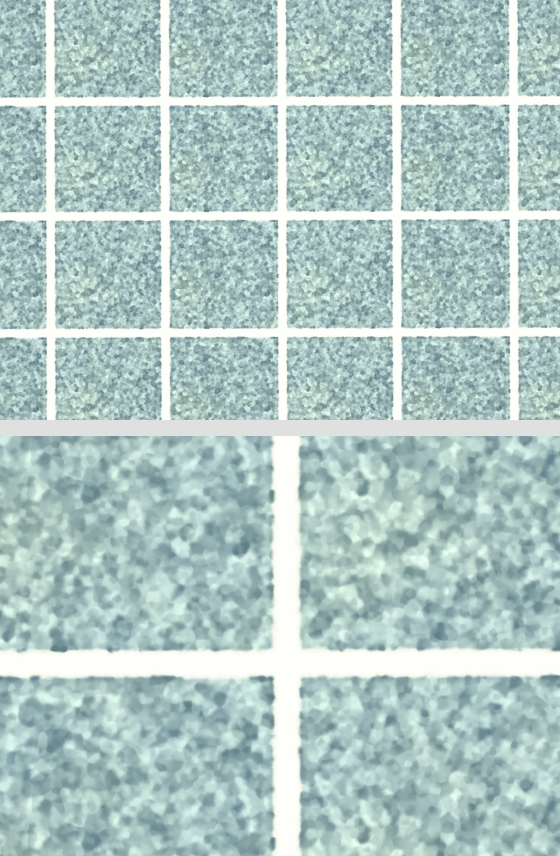
Top: the whole. Bottom: its middle third, enlarged.
This pattern is drawn by a WebGL 2 fragment shader. Its source:

```glsl
#version 300 es
precision highp float;
// Square grid of speckled blue-green stone tiles with wide off-white joints.
// Each tile is a rounded-box distance; its speckle is smooth cellular noise
// at two scales, seeded so that the mottling repeats every second column.

#define PITCH 0.2757          // tile spacing, in canvas heights
#define JOINT 0.079           // joint width, in tile spacings
#define CORNER 0.012          // corner radius
#define TILT 0.0026           // slight rotation of the grid
#define UNEVEN 0.0047         // alternating wide and narrow tiles
#define RAGGED 0.014          // roughness of tile edges
#define GRAIN 32.0            // speckles across one tile
#define CONTRAST 1.05
#define ORIGIN vec2(0.0039, -0.0152)

uniform vec2 u_resolution;
out vec4 outColor;

const float PI = 3.14159;
const vec3 DARK_STONE = vec3(0.37, 0.49, 0.525);
const vec3 PALE_STONE = vec3(0.90, 1.00, 0.955);
const vec3 JOINT_COLOR = vec3(0.995, 1.0, 0.985);
const vec3 JOINT_SHADE = vec3(0.96, 0.97, 0.92);

vec3 hash3(vec2 p) {
    vec3 h = fract(p.xyx * vec3(0.1031, 0.1030, 0.0973));
    h += dot(h, h.yxz + 33.33);
    return fract((h.xxy + h.yzz) * h.zyx);
}

// Random cell values blended by distance to their scattered centres
float cellular(vec2 p) {
    vec2 cell = floor(p);
    float total = 0.0, weight = 0.0;
    for (int y = -1; y <= 1; y++) {
        for (int x = -1; x <= 1; x++) {
            vec2 c = cell + vec2(x, y);
            vec3 r = hash3(c + 200.0);
            vec2 d = c + r.xy - p;
            float w = exp(-6.0 * dot(d, d));
            total += w * r.z;
            weight += w;
        }
    }
    return total / weight;
}

float roundedBox(vec2 p, float halfSize, float radius) {
    vec2 d = abs(p) - halfSize + radius;
    return length(max(d, 0.0)) + min(max(d.x, d.y), 0.0) - radius;
}

void main() {
    // Grid coordinates
    vec2 p = (gl_FragCoord.xy - 0.5 * u_resolution) / u_resolution.y;
    p += TILT * vec2(p.y, -p.x);
    vec2 grid = (p - ORIGIN) / PITCH;
    grid -= UNEVEN * cos(PI * grid);
    vec2 local = fract(grid) - 0.5;
    float column = mod(floor(grid.x), 2.0);

    // Speckle
    vec2 seed = vec2(column * 3.7, column * 1.9);
    float grain = mix(cellular((local + seed) * GRAIN),
                      cellular((local - seed) * GRAIN * 1.8 + 71.0), 0.36);

    // Broad mottling, palest toward the lower left
    float mottle = sin(local.x * 9.0 + 2.0 * sin(local.y * 7.0 + column))
                 * sin(local.y * 11.0 + 1.5 * sin(local.x * 8.0));
    vec2 patchOffset = (local - vec2(-0.32, -0.14)) * vec2(3.5, 6.0);
    float palePatch = exp(-dot(patchOffset, patchOffset));

    // Tile outline and shading
    float edge = roundedBox(local, 0.5 - 0.5 * JOINT, CORNER)
               + RAGGED * (grain - 0.5);
    float tone = 0.5 + CONTRAST * (grain - 0.5) + 0.025 * mottle
               + 0.07 * palePatch - 0.10 * smoothstep(-0.025, 0.0, edge);
    vec3 stone = mix(DARK_STONE, PALE_STONE, clamp(tone, 0.0, 1.0));
    stone += vec3(0.012, 0.006, -0.02) * (palePatch + 0.4 * mottle);
    stone *= 1.01 - 0.04 * dot(p, p);

    // Joint, tinted beside the tiles
    vec3 joint = mix(JOINT_SHADE, JOINT_COLOR, smoothstep(0.0, 0.016, edge));
    float blur = max(1.0 / (u_resolution.y * PITCH), 0.006);
    outColor = vec4(mix(stone, joint, smoothstep(-blur, blur, edge)), 1.0);
}
```
